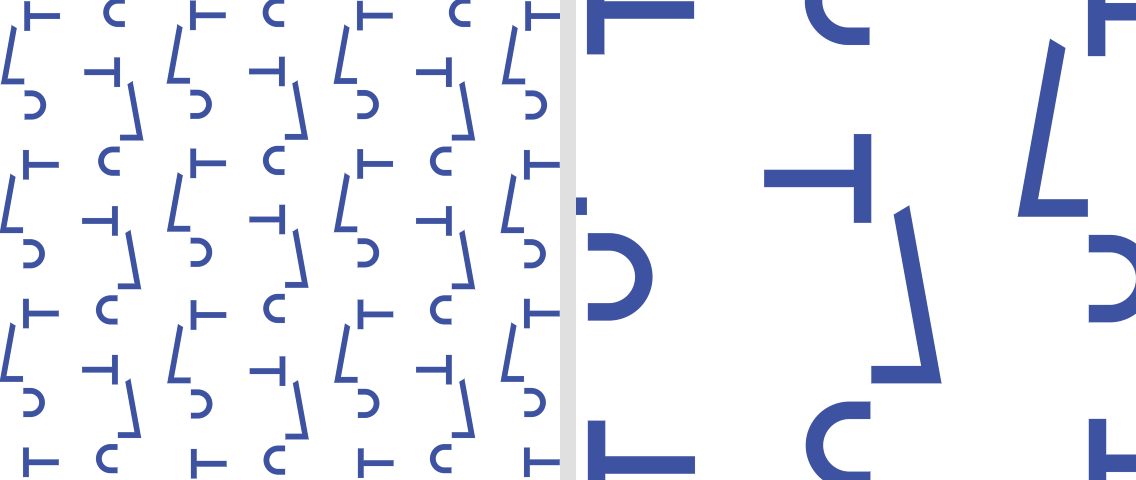
Left, the full canvas; right, a detail of the centre.
Reproduce this pattern procedurally as a WebGL 1 fragment shader.

```glsl
precision highp float;
// Blue strokes on white: a bar with a stem, a leaning hook and an open arch.
// Each strip stacks the trio at a fixed pitch; every second strip is mirrored
// and lowered, and small nudges give the grid its uneven hand-set spacing.

uniform vec2 u_resolution;

// Lengths are in design units: the canvas is DESIGN_WIDTH units wide, y down.
const float DESIGN_WIDTH = 768.0;
const vec2 PITCH = vec2(114.5, 204.0);        // strip width, row height
const vec2 FIRST_ANCHOR = vec2(36.0, 22.0);   // centre of the first bar
const vec2 MIRROR_SHIFT = vec2(7.5, 77.0);    // extra offset of mirrored strips
const vec2 CELL_MARGIN = vec2(52.5, 31.0);    // cell space left of and above anchor
const float HALF_STROKE = 4.0;
const float HALF_BAR = 20.3;
const float STEM_END = 45.0;
const float HOOK_TOP = 12.3;
const float HOOK_BASE = 93.7;
const float HOOK_LEAN = 0.1815;
const float ARCH_Y = 122.0;
const float ARCH_RADIUS = 16.0;
const float LAST_FULL_ROW = 2.0;
const float EDGE_SOFTNESS = 0.65;             // in pixels
const vec3 INK = vec3(0.24, 0.32, 0.63);
const vec3 PAPER = vec3(1.0);

// Distance to the box spanning two opposite corners.
float boxDistance(vec2 p, vec2 low, vec2 high) {
  vec2 d = abs(p - 0.5 * (low + high)) - 0.5 * (high - low);
  return length(max(d, 0.0)) + min(max(d.x, d.y), 0.0);
}

// Upright bar with a horizontal stem to the right.
float barAndStem(vec2 p) {
  float bar = boxDistance(p, vec2(-HALF_STROKE, -HALF_BAR), vec2(HALF_STROKE, HALF_BAR));
  float stem = boxDistance(p, vec2(0.0, -HALF_STROKE), vec2(STEM_END, HALF_STROKE));
  return min(bar, stem);
}

// Leaning shaft with a slanted top and a flat foot.
float hook(vec2 p) {
  float axis = p.x + 17.4 + HOOK_LEAN * (p.y - HOOK_TOP);
  float shaft = abs(axis) * inversesqrt(1.0 + HOOK_LEAN * HOOK_LEAN) - 3.88;
  float slant = dot(p - vec2(-21.3, HOOK_TOP), normalize(vec2(0.6, -1.0)));
  shaft = max(max(shaft, slant), p.y - HOOK_BASE);
  float foot = boxDistance(p, vec2(-34.0, HOOK_BASE - 2.0 * HALF_STROKE),
                           vec2(-HALF_STROKE, HOOK_BASE));
  return min(shaft, foot);
}

// Half ring with short straight arms, open to the left.
float arch(vec2 p) {
  vec2 q = p - vec2(6.0, ARCH_Y);
  float ring = abs(length(vec2(max(q.x, 0.0), q.y)) - ARCH_RADIUS) - HALF_STROKE;
  return max(ring, -3.6 - p.x);
}

// Placement drift of one cell.
vec2 nudge(float column, float row, float mirrored) {
  float top = 1.0 - step(0.5, row);
  float above = 1.0 - step(-0.5, row);
  float middle = step(1.5, column) * (1.0 - step(4.5, column));
  vec2 drift = vec2(mix(-0.4, 0.4 * (row - 1.0), middle), 0.0);
  drift.y = middle * (row < 1.5 ? -1.0 - row : 2.0);
  drift.y *= column > 3.5 ? 0.6 : 1.0;
  drift.x += (1.0 - middle) * (1.0 - mirrored) * top * 1.7;
  if (column == 1.0) drift.x += top * (3.0 - 7.0 * row);
  if (column == 5.0) drift.x += above * 26.0;
  return drift;
}

void main() {
  float unitsPerPixel = DESIGN_WIDTH / u_resolution.x;
  vec2 p = vec2(gl_FragCoord.x, u_resolution.y - gl_FragCoord.y) * unitsPerPixel;

  // Find the cell and its anchor.
  float column = floor((p.x - FIRST_ANCHOR.x + CELL_MARGIN.x) / PITCH.x);
  float mirrored = mod(column, 2.0);
  vec2 anchor = FIRST_ANCHOR + mirrored * MIRROR_SHIFT;
  float row = floor((p.y - anchor.y + CELL_MARGIN.y) / PITCH.y);
  anchor += vec2(column, row) * PITCH + nudge(column, row, mirrored);

  // Draw the trio; the closing row keeps only its bar and stem.
  vec2 local = (p - anchor) * vec2(1.0 - 2.0 * mirrored, 1.0);
  float d = barAndStem(local);
  if (row <= LAST_FULL_ROW) d = min(d, min(hook(local), arch(local)));

  float soft = EDGE_SOFTNESS * unitsPerPixel;
  float ink = 1.0 - smoothstep(-soft, soft, d);
  gl_FragColor = vec4(mix(PAPER, INK, ink), 1.0);
}
```
